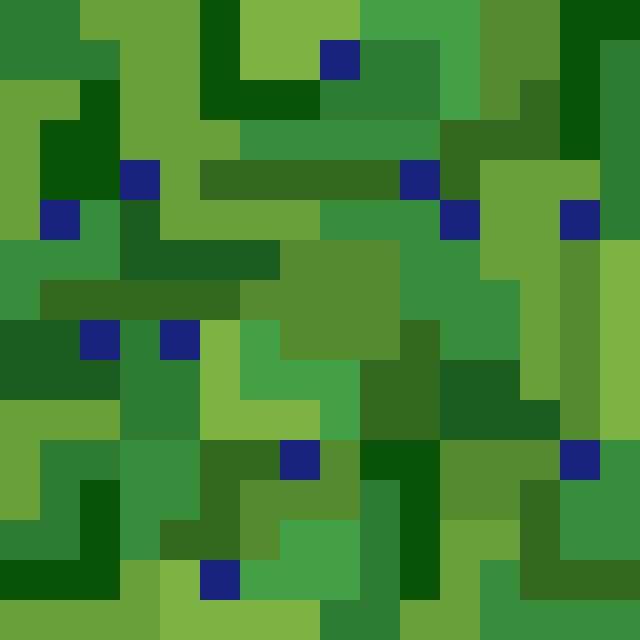
A WebGL 1 fragment shader for this pattern:

```glsl
precision highp float;

// Mosaic of five-cell polyominoes in greens, with scattered single blue cells.
// A random spanning tree of 2x2 blocks is circled by one closed path through
// every cell; the path is cut into pieces of five, and now and then a single.

uniform vec2 u_resolution;

const float GRID = 16.0;              // cells per side
const float BLOCKS = 8.0;             // 2x2 blocks per side
const int PATH_CELLS = 256;           // GRID * GRID
const vec2 TREE_ROOT = vec2(5.0, 2.0);
const float SEED = 3.7;

const float PIECE = 5.0;              // cells per polyomino
const float SHORT_RUN = 21.0;         // four pieces and a single
const float RUN_PAIR = 47.0;          // a short run, then one of five pieces and a single
const float PIECES_PER_PAIR = 9.0;
const float PIECE_COUNT = 49.0;
const float SHUFFLE = 18.0;           // coprime to PIECE_COUNT
const float SHUFFLE_START = 11.0;

const vec3 LIME   = vec3(0.486, 0.702, 0.259);
const vec3 LEAF   = vec3(0.408, 0.624, 0.220);
const vec3 MOSS   = vec3(0.333, 0.545, 0.184);
const vec3 PINE   = vec3(0.180, 0.490, 0.196);
const vec3 FERN   = vec3(0.220, 0.557, 0.235);
const vec3 MINT   = vec3(0.263, 0.627, 0.278);
const vec3 FOREST = vec3(0.106, 0.369, 0.125);
const vec3 DEEP   = vec3(0.040, 0.330, 0.040);
const vec3 OLIVE  = vec3(0.200, 0.412, 0.118);
const vec3 BLUE   = vec3(0.102, 0.137, 0.494);

float hash(vec2 p) {
  vec3 q = fract(vec3(p.xyx + SEED) * vec3(0.1031, 0.1030, 0.0973));
  q += dot(q, q.yzx + 33.33);
  return fract((q.x + q.y) * q.z);
}

// Step from a block to its parent, always one block nearer the root.
vec2 parentStep(vec2 block) {
  vec2 d = sign(TREE_ROOT - block);
  bool alongX = d.y == 0.0 || (d.x != 0.0 && hash(block) < 0.5);
  return alongX ? vec2(d.x, 0.0) : vec2(0.0, d.y);
}

bool linked(vec2 block, vec2 dir) {
  vec2 other = block + dir;
  if (min(other.x, other.y) < 0.0 || max(other.x, other.y) >= BLOCKS) return false;
  return parentStep(block) == dir || parentStep(other) == -dir;
}

// Next step of the path: cross a tree link if there is one, else turn left.
vec2 pathStep(vec2 cell) {
  vec2 block = floor(cell * 0.5);
  vec2 corner = cell - 2.0 * block;
  vec2 outward = corner.x > 0.5
    ? (corner.y > 0.5 ? vec2(0.0, 1.0) : vec2(1.0, 0.0))
    : (corner.y > 0.5 ? vec2(-1.0, 0.0) : vec2(0.0, -1.0));
  return linked(block, outward) ? outward : vec2(-outward.y, outward.x);
}

float pathIndex(vec2 cell) {
  vec2 at = vec2(0.0);
  float index = 0.0;
  for (int i = 0; i < PATH_CELLS; i++) {
    if (at == cell) break;
    at += pathStep(at);
    index += 1.0;
  }
  return index;
}

// Ranks are shared out so that each green gets a fixed number of pieces.
vec3 green(float rank) {
  if (rank < 4.0) return LIME;
  if (rank < 13.0) return LEAF;
  if (rank < 19.0) return MOSS;
  if (rank < 25.0) return PINE;
  if (rank < 32.0) return FERN;
  if (rank < 35.0) return MINT;
  if (rank < 38.0) return FOREST;
  if (rank < 43.0) return DEEP;
  return OLIVE;
}

vec3 cellColour(vec2 cell) {
  float index = pathIndex(clamp(cell, 0.0, GRID - 1.0));
  float pair = floor((index + 0.5) / RUN_PAIR);
  float local = index - pair * RUN_PAIR;
  float longRun = step(SHORT_RUN, local);
  local -= longRun * SHORT_RUN;

  // One single sits at a random joint between the pieces of the run.
  float joint = PIECE * floor(hash(vec2(pair, longRun + 40.0)) * (5.0 + longRun));
  if (local == joint) return BLUE;
  local -= step(joint, local);

  float piece = pair * PIECES_PER_PAIR + longRun * 4.0 + floor((local + 0.5) / PIECE);
  return green(mod(piece * SHUFFLE + SHUFFLE_START + 0.5, PIECE_COUNT));
}

vec3 rowColour(vec2 cell, float share) {
  vec3 colour = cellColour(cell);
  if (share > 0.001) colour = mix(colour, cellColour(cell + vec2(1.0, 0.0)), share);
  return colour;
}

void main() {
  // Box-filtered edges: share of the pixel that falls in the next cell.
  vec2 pixel = GRID / u_resolution;
  vec2 low = gl_FragCoord.xy * pixel - 0.5 * pixel;
  vec2 cell = floor(low);
  vec2 share = clamp((low + pixel - cell - 1.0) / pixel, 0.0, 1.0);

  vec3 colour = rowColour(cell, share.x);
  if (share.y > 0.001) colour = mix(colour, rowColour(cell + vec2(0.0, 1.0), share.x), share.y);
  gl_FragColor = vec4(colour, 1.0);
}
```
